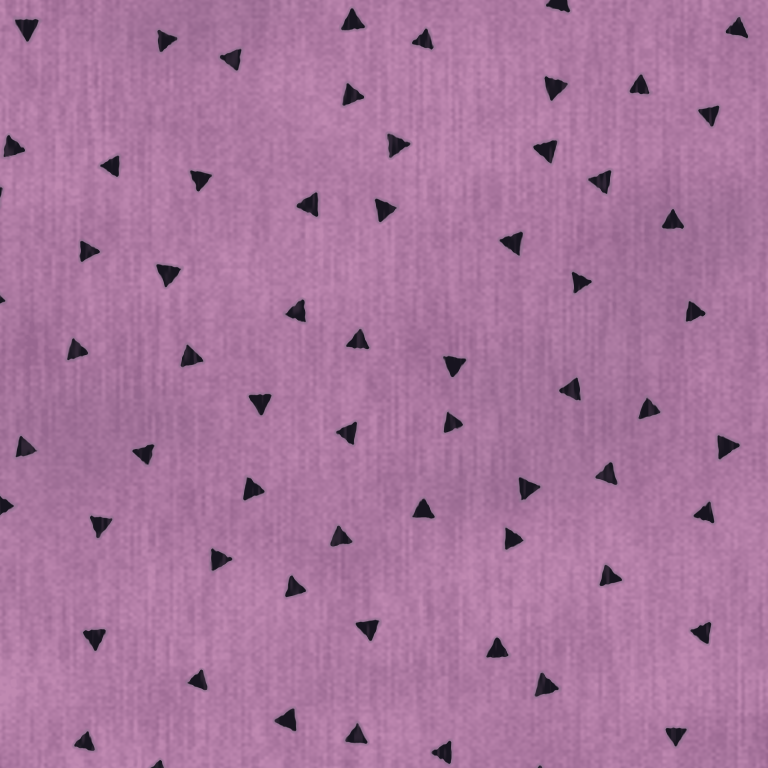
A Shadertoy shader for this pattern:

```glsl
const vec3 LIGHT_CLOTH = vec3(0.71, 0.50, 0.66);
const vec3 DARK_CLOTH  = vec3(0.64, 0.44, 0.60);
const vec3 RIM_GREY    = vec3(0.56, 0.44, 0.56);
const vec3 INK         = vec3(0.09, 0.08, 0.12);
const vec3 INK_THREAD  = vec3(0.19, 0.15, 0.21);

const float CELLS        = 8.0;    // scatter cells across the canvas
const float GRID_TURN    = 0.27;   // rotation of the scatter grid
const float JITTER       = 0.58;   // wander inside a cell
const float TRI_INRADIUS = 0.0092;
const float TRI_ROUND    = 0.0018;
const float EDGE_WOBBLE  = 0.0022;
const float RIM_WIDTH    = 0.0035;
const float EDGE_SOFT    = 0.0011;
const vec2  THREAD_FREQ  = vec2(215.0, 20.0);
const vec2  GRAIN_FREQ   = vec2(170.0, 230.0);
const float WEAVE_FREQ   = 600.0;
const float THREAD_AMT   = 1.15;
const float GRAIN_AMT    = 1.0;
const float WEAVE_AMT    = 0.13;
const float CLOUD_AMT    = 0.9;
const float FOLD_AMT     = 0.22;
const float CREASE_AMT   = 0.5;
const float TAU          = 6.2831853;

float hash(vec2 p) {
    vec3 q = fract(p.xyx * 0.1031);
    q += dot(q, q.yzx + 33.33);
    return fract((q.x + q.y) * q.z);
}

float noise(vec2 p) {
    vec2 i = floor(p), f = fract(p);
    f = f * f * (3.0 - 2.0 * f);
    return mix(mix(hash(i), hash(i + vec2(1, 0)), f.x),
               mix(hash(i + vec2(0, 1)), hash(i + vec2(1, 1)), f.x), f.y);
}

mat2 turn(float a) {
    float c = cos(a), s = sin(a);
    return mat2(c, s, -s, c);
}

// Equilateral triangle with slightly rounded corners
float triangleDistance(vec2 p, float inradius) {
    float r = inradius - TRI_ROUND;
    float halfSide = r * sqrt(3.0);
    p.x = abs(p.x) - halfSide;
    p.y += r;
    if (p.x + sqrt(3.0) * p.y > 0.0)
        p = vec2(p.x - sqrt(3.0) * p.y, -sqrt(3.0) * p.x - p.y) * 0.5;
    p.x -= clamp(p.x, -2.0 * halfSide, 0.0);
    return -length(p) * sign(p.y) - TRI_ROUND;
}

// One randomly placed, turned and stretched triangle per cell
float scatterDistance(vec2 uv) {
    vec2 g = turn(GRID_TURN) * uv * CELLS;
    vec2 id = floor(g);
    vec2 offset = vec2(hash(id + 11.3), hash(id + 47.9)) - 0.5;
    vec2 p = (fract(g) - 0.5 - JITTER * offset) / CELLS;
    p = turn(TAU * hash(id + 83.1)) * p;
    p.x *= 0.94 + 0.16 * hash(id + 29.7);
    float size = TRI_INRADIUS * (0.93 + 0.14 * hash(id + 5.2));
    return triangleDistance(p, size);
}

// Broad soft folds from layered sines
float folds(vec2 uv) {
    float sum = 0.0, amp = 1.0;
    vec2 p = uv * vec2(4.0, 9.0);
    for (int i = 0; i < 4; i++) {
        sum += amp * sin(p.y + 1.3 * sin(p.x + float(i)));
        p = turn(0.9) * p * 1.6 + 2.1;
        amp *= 0.7;
    }
    return sum;
}

// Thin wrinkles along the zero line of a slow field, fading in and out
float creases(vec2 uv) {
    float field = noise(turn(0.5) * uv * vec2(5.0, 3.5) + 7.0) - 0.5;
    float fade = smoothstep(0.55, 0.85, noise(uv * 4.0 + 31.0));
    return fade * exp(-abs(field) * 28.0);
}

vec3 cloth(vec2 uv) {
    float fold = folds(uv);
    float cloud = noise(uv * vec2(7.0, 9.0)) * 0.6 + noise(uv * vec2(24.0, 19.0)) * 0.4 - 0.5;
    float threadPatch = mix(0.4, 1.3, noise(uv * vec2(9.0, 6.0) + 3.0));
    float thread = (noise(uv * THREAD_FREQ) - 0.5) * threadPatch;
    float grain = noise(uv * GRAIN_FREQ + 17.0) - 0.5;
    float weave = sin(uv.x * WEAVE_FREQ + 2.0 * cloud) * sin(uv.y * WEAVE_FREQ);

    float tone = 0.53 + FOLD_AMT * fold + CLOUD_AMT * cloud + THREAD_AMT * thread
               + GRAIN_AMT * grain + WEAVE_AMT * weave - CREASE_AMT * creases(uv);
    vec3 color = mix(DARK_CLOTH, LIGHT_CLOTH, clamp(tone, -0.6, 1.6));
    return mix(color, RIM_GREY, 0.14 * smoothstep(0.2, 1.8, -fold));
}

void mainImage(out vec4 fragColor, in vec2 fragCoord) {
    vec2 uv = fragCoord / iResolution.y;
    float soft = max(EDGE_SOFT, 0.6 / iResolution.y);

    // Stitched outline, ragged along the threads
    float d = scatterDistance(uv) + EDGE_WOBBLE * (noise(uv * vec2(260.0, 150.0)) - 0.5);
    float ink = 1.0 - smoothstep(-soft, soft, d);
    float rim = 1.0 - smoothstep(0.3 * RIM_WIDTH, 1.4 * RIM_WIDTH, d);

    float stitch = smoothstep(0.45, 0.95, noise(uv * vec2(240.0, 50.0) + 5.0));
    vec3 color = mix(cloth(uv), RIM_GREY, 0.7 * rim);
    color = mix(color, mix(INK, INK_THREAD, stitch), ink);
    fragColor = vec4(color, 1.0);
}
```
